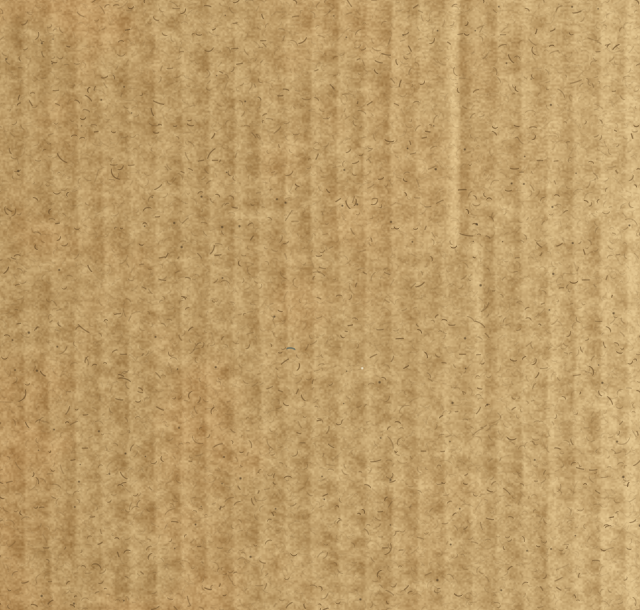
Give the GLSL for this texture, as a Shadertoy shader.

```glsl
const vec3 SHADE = vec3(0.65, 0.51, 0.31);
const vec3 GLOW = vec3(0.84, 0.72, 0.51);
const vec3 FIBRE = vec3(0.43, 0.32, 0.18);
const vec3 SPECK = vec3(0.30, 0.23, 0.14);
const vec3 FLECK = vec3(0.95, 0.91, 0.80);
const vec3 BLUE_THREAD = vec3(0.30, 0.38, 0.38);
const vec3 WARMTH = vec3(0.018, -0.006, -0.012);

const float RIDGES = 24.4;          // flutes across the canvas
const float RIDGE_DEPTH = 0.14;
const float MOTTLE = 0.85;
const float GRAIN = 0.46;
const float FIBRE_WIDTH = 0.0006;
const float FIBRE_LAYERS = 4.0;
const float SPECK_CELLS = 26.0;
const vec2 CREASE_X = vec2(0.713, 0.751);   // upper and lower fold
const float CREASE_DEPTH = 0.42;

float hash(vec2 p) {
    return fract(sin(dot(p, vec2(127.1, 311.7))) * 43758.5);
}

vec2 hash2(vec2 p) {
    return vec2(hash(p), hash(p + 37.3));
}

float noise(vec2 p) {
    vec2 i = floor(p), f = fract(p);
    f = f * f * (3.0 - 2.0 * f);
    return mix(mix(hash(i), hash(i + vec2(1, 0)), f.x),
               mix(hash(i + vec2(0, 1)), hash(i + vec2(1, 1)), f.x), f.y);
}

float fbm(vec2 p) {
    float sum = 0.0, amp = 0.5;
    for (int i = 0; i < 4; i++) {
        sum += amp * noise(p);
        p = mat2(1.6, 1.2, -1.2, 1.6) * p + 7.1;
        amp *= 0.6;
    }
    return sum / 1.088;
}

// Coverage of a bent stroke centred on the origin
float stroke(vec2 d, float angle, float halfLength, float bend, float width, float px) {
    float c = cos(angle), s = sin(angle);
    d = vec2(c * d.x + s * d.y, c * d.y - s * d.x);
    d.y += bend * (d.x * d.x / halfLength - 0.4 * halfLength);
    d.x -= clamp(d.x, -halfLength, halfLength);
    return 1.0 - smoothstep(width - 0.5 * px, width + px, length(d));
}

// One layer of scattered fibres, mostly faint
float fibres(vec2 p, float cells, float px) {
    float cover = 0.0;
    for (int y = -1; y <= 1; y++)
    for (int x = -1; x <= 1; x++) {
        vec2 id = floor(p * cells) + vec2(x, y);
        vec2 shape = hash2(id + cells), look = hash2(id + cells + 91.7);
        vec2 d = p - (id + hash2(id + 5.3 * cells)) / cells;
        float halfLength = mix(0.08, 0.28, shape.y) / cells;
        float ink = 0.10 + 0.70 * pow(look.y, 9.0);
        cover = max(cover, ink * stroke(d, (shape.x - 0.5) * 2.6, halfLength,
                                        (look.x - 0.5) * 0.9, FIBRE_WIDTH, px));
    }
    return cover;
}

// Lit edge followed by a shadow on its right
float crease(float x) {
    float lit = exp(-pow((x + 0.004) / 0.008, 2.0));
    float dark = smoothstep(0.003, 0.008, x) * (1.0 - smoothstep(0.010, 0.030, x));
    return lit - 0.75 * dark;
}

void mainImage(out vec4 fragColor, in vec2 fragCoord) {
    vec2 uv = fragCoord / iResolution.xy;
    vec2 p = fragCoord / iResolution.y;
    float px = 1.0 / iResolution.y;

    // Light falling from the right
    float tone = 0.46 + 0.32 * uv.x * uv.x + 0.14 * smoothstep(0.9, 1.0, uv.x);
    tone -= 0.12 * exp(-uv.x / 0.06) + 0.06 * (1.0 - uv.x) * (1.0 - uv.y);

    // Fold that steps sideways partway down
    float upper = smoothstep(0.57, 0.63, uv.y);
    float lower = (1.0 - upper) * smoothstep(0.12, 0.45, uv.y);
    float sway = 0.005 * (noise(vec2(3.0, uv.y * 9.0)) - 0.5);
    float foldX = uv.x - mix(CREASE_X.y, CREASE_X.x, step(0.6, uv.y)) + sway;
    float nearFold = max(upper, lower) * exp(-pow(foldX / 0.035, 2.0));

    // Flutes: sharp lit edge, then a slow fall into shadow
    float flute = uv.x * RIDGES + 0.18 * (noise(vec2(uv.x * 12.0, uv.y * 9.0)) - 0.5);
    float f = fract(flute);
    float profile = 1.0 - 2.0 * smoothstep(0.0, 0.75, f) + 2.0 * smoothstep(0.82, 1.0, f);
    float strength = 0.55 + 0.9 * noise(vec2(flute * 0.8, uv.y * 9.0));
    tone += RIDGE_DEPTH * strength * profile * (1.0 - 0.8 * nearFold);

    // Pulp mottling, stronger in the valleys, and paper grain
    float pulp = fbm(p * vec2(36.0, 54.0)) - 0.5;
    tone += MOTTLE * pulp * (1.0 - 0.3 * profile) * (1.0 - 0.4 * nearFold);
    tone += GRAIN * (noise(p * 300.0) - 0.5) + 0.5 * GRAIN * (noise(p * 150.0 + 9.0) - 0.5);
    tone += CREASE_DEPTH * (upper * crease(uv.x - CREASE_X.x + sway)
                          + 0.65 * lower * crease(uv.x - CREASE_X.y + sway));

    vec3 color = mix(SHADE, GLOW, clamp(tone, -0.3, 1.25));
    color += WARMTH * smoothstep(0.4, 0.8, fbm(p * 6.0 + 2.0)) * (1.0 - uv.x);

    // Fibres
    for (float i = 0.0; i < FIBRE_LAYERS; i++)
        color = mix(color, FIBRE, fibres(p + 0.37 * i, 27.0 + 12.0 * i, px));

    // Dark specks and a few pale flecks
    vec2 id = floor(p * SPECK_CELLS);
    vec2 spot = (id + 0.15 + 0.7 * hash2(id + 3.1)) / SPECK_CELLS;
    float kind = hash(id + 61.0);
    float radius = mix(0.0006, 0.0018, hash(id + 17.0));
    float dotCover = 1.0 - smoothstep(radius - px, radius + px, length(p - spot));
    color = mix(color, SPECK, 0.7 * dotCover * step(kind, 0.16));
    color = mix(color, FLECK, dotCover * step(0.996, kind));

    // Single stray thread
    float thread = stroke(p - vec2(0.477, 0.429), -0.1, 0.006, 0.2, 0.0009, px);
    color = mix(color, BLUE_THREAD, 0.7 * thread);

    fragColor = vec4(clamp(color, 0.0, 1.0), 1.0);
}
```
